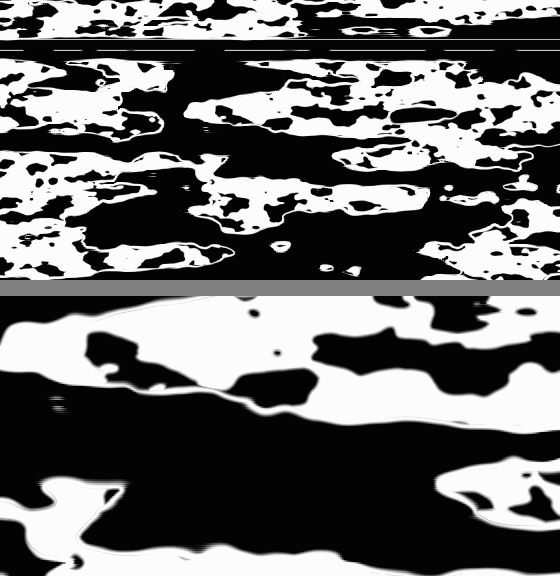
Top: the whole. Bottom: its middle third, enlarged.
This texture is drawn by a Shadertoy shader. Its source:

```glsl
// Black and white eroded strata: ragged horizontal patches, dark bands and thin outlines.

vec3 hash3(vec2 cell) {
    vec3 q = vec3(dot(cell, vec2(127.1, 311.7)),
                  dot(cell, vec2(269.5, 183.3)),
                  dot(cell, vec2(419.2, 371.9)));
    return fract(sin(q) * 43758.545);
}

// Cellular noise: each cell drops one boxy bump of random sign and height
float bumps(vec2 p) {
    vec2 cell = floor(p);
    float sum = 0.0;
    for (int j = -1; j <= 1; j++)
    for (int i = -1; i <= 1; i++) {
        vec2 id = cell + vec2(i, j);
        vec3 h = hash3(id);
        vec2 d = p - id - h.xy;
        vec2 w = max(1.0 - d * d, 0.0);
        w *= w;
        sum += w.x * w.y * (2.0 * h.z - 1.0);
    }
    return sum;
}

float band(float y, float center, float halfHeight) {
    float t = (y - center) / halfHeight;
    return exp(-t * t * t * t);
}

// Positive inside the textured patches, negative in the dark bands
float patches(vec2 p) {
    float f = 0.17 + bumps(p * vec2(3.0, 13.0) + 7.3)
            + 0.42 * bumps(p * vec2(9.0, 25.0) + 31.7)
            + 0.14 * bumps(p * vec2(30.0, 48.0) + 53.1);
    f -= 2.2 * band(p.y, 0.825, 0.037);
    f -= 0.5 * band(p.y, 0.92, 0.022);
    f -= 0.6 * band(p.y, 0.485, 0.035);
    f -= 0.4 * band(p.y, 0.37, 0.03);
    f -= 0.25 * smoothstep(0.5, 1.3, p.x) * smoothstep(0.5, 0.4, p.y);
    f += 0.35 * band(p.y, 0.68, 0.1);
    return f;
}

// Positive on white, negative in the small holes
float grain(vec2 p) {
    float ragged = smoothstep(0.1, 0.7, bumps(p * vec2(5.0, 12.0) + 11.9));
    return 0.26 + bumps(p * vec2(16.0, 32.0) + 83.3)
         + 0.4 * bumps(p * vec2(42.0, 66.0) + 17.7)
         + 0.4 * ragged * bumps(p * vec2(24.0, 110.0) + 61.1);
}

// Turns a field into an approximate distance in canvas heights
float toDistance(float field) {
    float slope = length(vec2(dFdx(field), dFdy(field))) * iResolution.y;
    return field / max(slope, 2.0);
}

void mainImage(out vec4 fragColor, in vec2 fragCoord) {
    vec2 p = fragCoord / iResolution.y;
    float region = toDistance(patches(p));
    float holes = toDistance(grain(p));

    // Outline of uneven thickness around every patch
    float thickness = 0.0045 + 0.003 * bumps(p * vec2(14.0, 22.0) + 41.3);
    float outline = thickness - abs(region);
    float white = max(outline, min(region, holes));

    // Hairlines across the main dark band, the lower one dashed
    float dashes = 0.02 * (bumps(vec2(p.x * 13.0, 4.4)) + 0.25);
    float upper = 0.001 - abs(p.y - 0.859);
    float lower = min(0.0015 - abs(p.y - 0.82), dashes);
    white = max(white, max(upper, lower));

    float ink = smoothstep(-0.003, 0.003, white);
    fragColor = vec4(vec3(mix(0.01, 0.99, ink)), 1.0);
}
```
